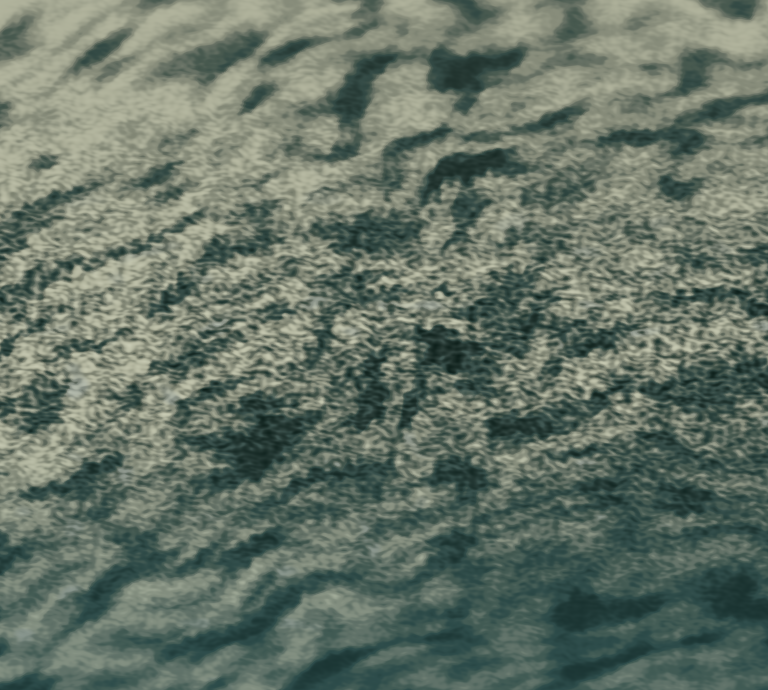
Reproduce this texture procedurally as a Shadertoy shader.

```glsl
// Rippled water at dusk: pale sheen, slanted dark wavelets, fine grain in a focus band.

const vec3 ABYSS = vec3(0.13, 0.20, 0.18);
const vec3 DEEP  = vec3(0.20, 0.29, 0.27);
const vec3 TEAL  = vec3(0.28, 0.35, 0.31);
const vec3 MOSS  = vec3(0.40, 0.44, 0.39);
const vec3 SAGE  = vec3(0.53, 0.55, 0.48);
const vec3 SHEEN = vec3(0.69, 0.70, 0.61);
const vec3 SKY   = vec3(0.56, 0.62, 0.64);

// Unit gradient for a lattice cell
vec2 cellGradient(vec2 cell) {
    vec3 h = fract(cell.xyx * vec3(0.1031, 0.1030, 0.0973));
    h += dot(h, h.yzx + 33.33);
    float angle = 6.2832 * fract((h.x + h.y) * h.z);
    return vec2(cos(angle), sin(angle));
}

// Gradient noise, about -0.7 to 0.7
float gradientNoise(vec2 p) {
    vec2 i = floor(p), f = p - i;
    vec2 u = f * f * f * (f * (f * 6.0 - 15.0) + 10.0);
    vec2 e = vec2(1.0, 0.0);
    float a = dot(cellGradient(i), f);
    float b = dot(cellGradient(i + e.xy), f - e.xy);
    float c = dot(cellGradient(i + e.yx), f - e.yx);
    float d = dot(cellGradient(i + e.xx), f - e.xx);
    return mix(mix(a, b, u.x), mix(c, d, u.x), u.y);
}

vec2 rotate(vec2 p, float angle) {
    float c = cos(angle), s = sin(angle);
    return vec2(c * p.x + s * p.y, c * p.y - s * p.x);
}

float bell(float x, float width) {
    return exp(-x * x / (width * width));
}

// Coordinates along and across the crests, which flatten to the right
vec2 crestSpace(vec2 p) {
    return vec2(p.x, p.y - 0.50 * p.x + 0.19 * p.x * p.x);
}

// Dark faces of the waves: long slanted crests and short steep flanks
float waveShade(vec2 p, float lane) {
    vec2 q = crestSpace(p);
    float crest = gradientNoise(q * vec2(6.0, 17.0) + 7.3);
    float wavelet = gradientNoise(q * vec2(13.0, 34.0) + 31.7);
    float flank = gradientNoise(rotate(p, 1.0) * vec2(8.5, 23.0) + 53.1);
    float swell = gradientNoise(q * vec2(2.5, 6.0) + 19.4);
    float shade = 1.25 * smoothstep(0.0, 0.42, crest + 0.4 * wavelet);
    shade += (0.25 + 1.05 * lane) * smoothstep(0.0, 0.36, flank + 0.4 * wavelet);
    return shade + 1.1 * wavelet + 0.7 * swell;
}

// Tiny glittering ripples, flat and slightly tilted
float rippleGrain(vec2 p) {
    vec2 q = rotate(p, -0.10);
    q.y += 0.006 * gradientNoise(p * 30.0);
    float coarse = gradientNoise(q * vec2(42.0, 92.0) + 11.0);
    float fine = gradientNoise(q * vec2(84.0, 165.0) + 47.0);
    return 0.8 * coarse + 1.2 * fine;
}

// Tone from 0 to 1 through the water colours
vec3 waterColor(float tone) {
    vec3 color = mix(ABYSS, DEEP, smoothstep(0.0, 0.18, tone));
    color = mix(color, TEAL, smoothstep(0.18, 0.35, tone));
    color = mix(color, MOSS, smoothstep(0.35, 0.54, tone));
    color = mix(color, SAGE, smoothstep(0.54, 0.73, tone));
    return mix(color, SHEEN, smoothstep(0.73, 0.96, tone));
}

void mainImage(out vec4 fragColor, in vec2 fragCoord) {
    vec2 p = fragCoord / iResolution.y;

    // Focus band and the dark lane through the middle
    float focus = bell(p.y - 0.50, 0.28);
    float lane = bell(p.x - 0.60 - 0.15 * (p.y - 0.5), 0.19) * smoothstep(0.1, 0.45, p.y);

    // Bend the waves, with ragged edges where they are sharp
    vec2 bend = vec2(gradientNoise(p * 6.0), gradientNoise(p * 6.0 + 40.0));
    vec2 ragged = vec2(gradientNoise(p * 60.0 + 9.0), gradientNoise(p * 60.0 + 70.0));
    vec2 warped = p + 0.045 * bend + (0.004 + 0.016 * focus) * ragged;

    // Light falls off toward the lower right
    float light = 0.50 + 1.5 * (p.y - 0.5) - 0.65 * (p.x - 0.55) - 0.2 * lane;
    light -= waveShade(warped, lane);
    float grain = rippleGrain(p);
    light += (0.2 + 1.15 * focus) * grain;
    float tone = 1.0 / (1.0 + exp(-1.6 * light));

    // Cooler water below, sparse sky glints
    vec3 color = waterColor(tone);
    color += 0.09 * focus * grain;
    color += vec3(-0.025, 0.008, 0.022) * (1.0 - smoothstep(0.0, 0.45, p.y));
    float glint = smoothstep(0.28, 0.5, gradientNoise(p * vec2(14.0, 26.0) + 83.0));
    color = mix(color, SKY, 0.35 * glint * smoothstep(0.45, 0.75, tone) * (1.0 - smoothstep(0.5, 0.8, p.y)));

    fragColor = vec4(color, 1.0);
}
```
